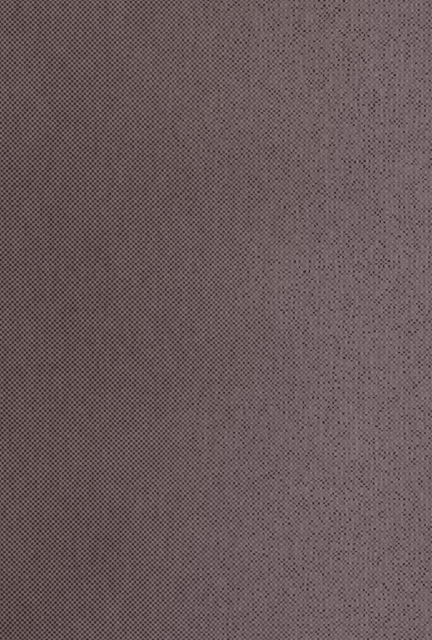
Write a WebGL 2 fragment shader that draws this texture.

```glsl
#version 300 es
precision highp float;

uniform vec2 u_resolution;
out vec4 fragColor;

const float TAU = 6.2831853;
const vec2 REPEATS = vec2(86.0, 127.0);
const vec3 CLOTH = vec3(0.415, 0.350, 0.351);
const vec3 COOL_TINT = vec3(0.006, 0.008, 0.024);

float hash(vec2 p) {
    vec3 q = fract(vec3(p.xyx) * 0.1031);
    q += dot(q, q.yzx + 33.33);
    return fract((q.x + q.y) * q.z);
}

float noise(vec2 p) {
    vec2 cell = floor(p);
    vec2 f = fract(p);
    f = f * f * (3.0 - 2.0 * f);
    float low = mix(hash(cell), hash(cell + vec2(1.0, 0.0)), f.x);
    float high = mix(hash(cell + vec2(0.0, 1.0)), hash(cell + 1.0), f.x);
    return mix(low, high, f.y);
}

// Threads wander slightly, more so where the weave is loose
vec2 bendThreads(vec2 p, float looseness) {
    vec2 drift = vec2(noise(p * 0.13), noise(p * 0.13 + 71.0)) - 0.5;
    vec2 jitter = vec2(noise(p * 0.9 + 19.0), noise(p * 0.9 + 47.0)) - 0.5;
    return p + 0.35 * drift + mix(0.08, 0.35, looseness) * jitter;
}

// Alternating raised checks and dark pits; each fades out at its border
float plainWeave(vec2 p, float looseness) {
    float wave = cos(TAU * p.x) * cos(TAU * p.y);
    float relief = sign(wave) * pow(abs(wave), 0.8);
    float random = hash(floor(p * 2.0 + 0.5) + 7.0);
    float pitDepth = mix(0.15 + 0.06 * random, 0.26 * random * random, looseness);
    float crownHeight = mix(0.09 + 0.04 * random, 0.055 + 0.04 * random, looseness);
    return relief * (relief < 0.0 ? pitDepth : crownHeight);
}

// Lengthwise ribs and uneven yarn
float yarn(vec2 p, float looseness) {
    float rib = 0.022 * looseness * cos(TAU * p.x);
    float streak = noise(p * vec2(2.0, 0.35) + 113.0) - 0.5;
    float fleck = noise(p * 2.6 + 211.0) - 0.5;
    return rib + 0.030 * streak + 0.050 * fleck;
}

// Broad light falling from the right, dimmer at the lower left
float softLight(vec2 uv) {
    float side = mix(-0.030, 0.028, smoothstep(0.0, 0.9, uv.x));
    float height = 0.018 * (uv.y - 0.5) * (1.0 - uv.x);
    float mottling = 0.018 * (noise(uv * vec2(5.0, 7.0)) - 0.5);
    return side + height + mottling;
}

void main() {
    vec2 uv = gl_FragCoord.xy / u_resolution;
    vec2 grid = uv * REPEATS;

    float patchiness = 0.3 * (noise(uv * vec2(6.0, 9.0) + 5.0) - 0.5);
    float looseness = smoothstep(0.2, 0.85, uv.x + 0.12 * (uv.y - 0.5) + patchiness);
    vec2 p = bendThreads(grid, looseness);

    // Fade detail that is too fine for the canvas
    vec2 footprint = REPEATS / u_resolution;
    float detail = 1.0 - smoothstep(0.4, 0.9, max(footprint.x, footprint.y));
    float relief = detail * (plainWeave(p, looseness) + yarn(p, looseness));

    float coolness = smoothstep(0.5, 1.3, uv.x + 0.5 * (1.0 - uv.y));
    vec3 color = CLOTH + softLight(uv) + COOL_TINT * coolness + relief;
    fragColor = vec4(clamp(color, 0.0, 1.0), 1.0);
}
```
